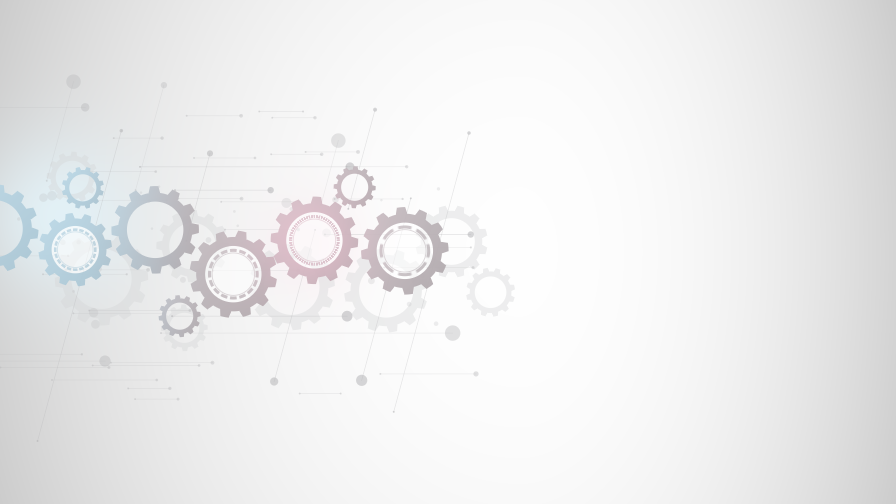
Give the GLSL for this background, as a Shadertoy shader.

```glsl
#define CANVAS_WIDTH 768.0
#define SLANT vec2(-0.27, 1.0)
#define TEETH 12.0
#define HOLE 0.645
#define SCATTER 30
#define LINE_ALPHA 0.32
#define INK vec3(0.70, 0.70, 0.71)
#define BLUE vec3(0.70, 0.81, 0.865)
#define PINK vec3(0.865, 0.725, 0.775)
#define STEEL vec3(0.725, 0.695, 0.71)

const float TAU = 6.28319;

// Gears: centre and outer radius; the first four carry dials
const vec3 GEARS[9] = vec3[9](
    vec3(347, 215, 37.5), vec3(269.5, 206, 37.5), vec3(200, 235, 37.5),
    vec3(64.5, 214, 31.5), vec3(133, 197, 37.5), vec3(-5, 196, 38),
    vec3(71, 161, 18), vec3(154, 271, 18), vec3(304, 160.5, 18));
const vec3 GHOSTS[8] = vec3[8](
    vec3(387, 207, 31), vec3(420.5, 250.5, 21), vec3(331, 249, 36),
    vec3(250, 246, 37), vec3(87, 239, 40), vec3(158, 281, 20),
    vec3(165, 211, 31), vec3(62, 152, 22));

// Lines ending in a dot: x, y, dot radius, length
const vec4 FLAT_LINES[8] = vec4[8](
    vec4(73, 92, 3.6, 80), vec4(232, 163, 2.7, 82), vec4(90, 309.5, 4.8, 95),
    vec4(297.5, 271, 4.6, 150), vec4(388, 285.5, 6.6, 250),
    vec4(403.5, 201, 2.7, 125), vec4(408, 320.5, 2.2, 82),
    vec4(300, 143, 3.8, 180));
const vec4 SLANTED_LINES[9] = vec4[9](
    vec4(63, 70, 6.2, 85), vec4(140.5, 73, 2.7, 90), vec4(290, 120.5, 6.2, 55),
    vec4(180, 131.5, 2.6, 75), vec4(310, 326, 4.8, -156),
    vec4(235, 327, 3.5, -130), vec4(321.5, 94, 1.7, 85),
    vec4(402, 114, 1.5, 239), vec4(104, 112, 1.5, 266));

float pixel;

float fill(float d) { return clamp(0.5 - d / pixel, 0.0, 1.0); }

vec3 hash3(float n) {
    vec3 q = fract(vec3(n) * vec3(0.1031, 0.1030, 0.0973));
    q += dot(q, q.yzx + 33.33);
    return fract((q.xxy + q.yzz) * q.zyx);
}

float glow(vec2 p, vec2 centre, float size) {
    vec2 q = (p - centre) / size;
    return exp(-dot(q, q));
}

float segment(vec2 p, vec2 a, vec2 b) {
    vec2 ab = b - a;
    return length(p - a - ab * clamp(dot(p - a, ab) / dot(ab, ab), 0.0, 1.0));
}

float gear(vec2 q, float radius, float turn) {
    float r = length(q), sector = TAU / TEETH;
    float a = mod(atan(q.y, q.x) + turn, sector) - 0.5 * sector;
    float flank = abs(sin(a)) * r - 0.095 * radius - 0.25 * (radius - r);
    float body = min(r - 0.85 * radius, max(r - radius, flank));
    return max(body, HOLE * radius - r);
}

// Line with a large dot at its start and a small one at its end
void drawLink(inout vec3 col, vec2 p, vec2 a, vec2 b, float dotRadius, float strength) {
    col = mix(col, INK, strength * LINE_ALPHA * fill(segment(p, a, b) - 0.3));
    float dots = max(fill(length(p - a) - dotRadius), fill(length(p - b) - 0.8));
    col = mix(col, INK, strength * 0.55 * dots);
}

void drawDial(inout vec3 col, vec2 q, float radius, vec3 tint, float dashes) {
    float r = length(q);
    col = mix(col, vec3(1), 0.55 * fill(r - HOLE * radius));
    float dash = smoothstep(0.25, 0.4, abs(fract(atan(q.y, q.x) / TAU * dashes) - 0.5) + 0.18);
    float ring = fill(abs(r - 0.545 * radius) - 0.035 * radius);
    col = mix(col, tint, 0.75 * ring * dash);
    col = mix(col, tint, 0.5 * fill(abs(r - 0.485 * radius) - 0.4));
}

void mainImage(out vec4 fragColor, in vec2 fragCoord) {
    pixel = CANVAS_WIDTH / iResolution.x;
    vec2 p = vec2(fragCoord.x, iResolution.y - fragCoord.y) * pixel;

    // Vignette and coloured glows
    vec2 v = p - vec2(445, 216);
    v /= vec2(v.x < 0.0 ? 445.0 : 323.0, 540.0);
    vec3 col = vec3(0.995 - 0.165 * pow(length(v), 2.3));
    col = mix(col, vec3(0.89, 0.955, 0.98), 0.85 * glow(p, vec2(50, 185), 65.0));
    col = mix(col, vec3(0.98, 0.90, 0.925), 0.5 * glow(p, vec2(268, 210), 42.0));

    // Pale gears behind
    for (int i = 0; i < 8; i++) {
        vec3 g = GHOSTS[i];
        col = mix(col, vec3(0.83, 0.835, 0.84), 0.4 * fill(gear(p - g.xy, g.z, float(i))));
    }

    // Scattered fine links and faint discs
    for (int i = 0; i < SCATTER; i++) {
        vec3 h = hash3(float(i) + 7.0), k = hash3(float(i) + 71.0);
        vec2 a = vec2(20.0 + 415.0 * h.x, 85.0 + 265.0 * h.y);
        a.x = mix(a.x, 210.0, 0.4 * abs(a.y - 220.0) / 135.0);
        drawLink(col, p, a, a - vec2(30.0 + 65.0 * h.z, 0), 0.8 + 0.9 * k.z, 0.65);
        vec2 c = vec2(15.0 + 370.0 * k.x, 150.0 + 130.0 * k.y);
        col = mix(col, INK, 0.22 * fill(length(p - c) - 1.0 - 3.5 * h.z * h.z));
    }

    // Main links
    for (int i = 0; i < 8; i++) {
        vec4 l = FLAT_LINES[i];
        drawLink(col, p, l.xy, l.xy - vec2(l.w, 0), l.z, i % 2 == 0 ? 0.7 : 1.0);
    }
    for (int i = 0; i < 9; i++) {
        vec4 l = SLANTED_LINES[i];
        drawLink(col, p, l.xy, l.xy + SLANT * l.w, l.z, i < 3 ? 0.6 : 0.95);
    }

    // Foreground gears, tinted by their place
    for (int i = 0; i < 9; i++) {
        vec3 g = GEARS[i];
        vec2 q = p - g.xy;
        vec3 tint = mix(STEEL, BLUE, 1.0 - smoothstep(60.0, 185.0, p.x));
        tint = mix(tint, PINK, glow(p, vec2(265, 208), 52.0));
        tint -= 0.02 * (q.x + q.y) / g.z;
        if (i < 4) drawDial(col, q, g.z, tint, i == 1 ? 60.0 : 8.0 + 4.0 * float(i));
        col = mix(col, tint, 0.93 * fill(gear(q, g.z, 0.35 + 0.9 * float(i))));
    }
    fragColor = vec4(clamp(col, 0.0, 1.0), 1.0);
}
```
